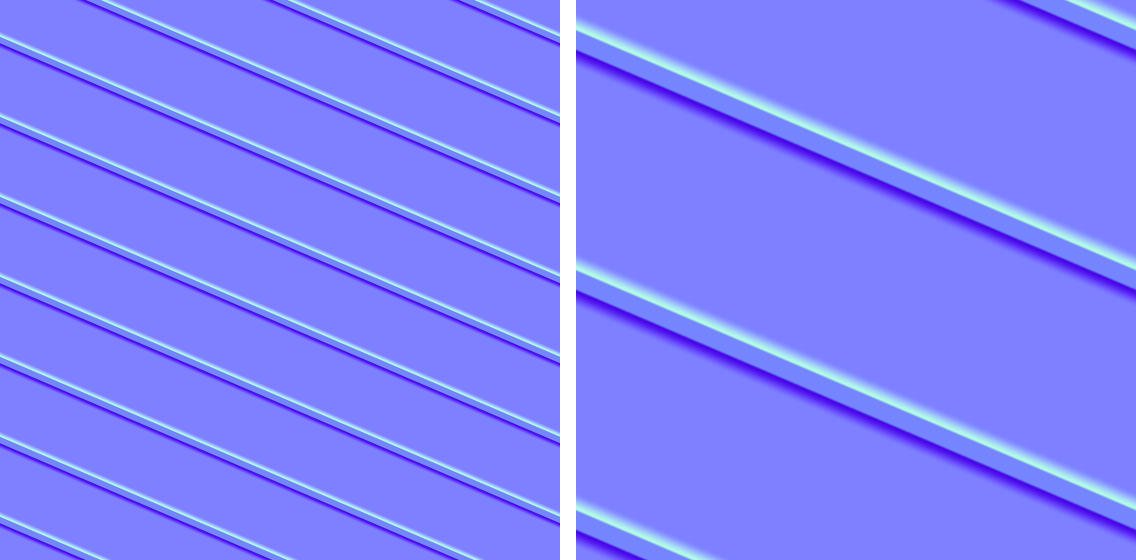
Left: the whole. Right: its middle third, enlarged.
Give the GLSL for this texture map, as a WebGL 2 fragment shader.

```glsl
#version 300 es
precision highp float;
// Tangent-space normal map of slanted parallel grooves with softly bevelled outer edges.

uniform vec2 u_resolution;
out vec4 fragColor;

// Repeats across and up; whole numbers keep the map tileable.
const vec2 REPEATS = vec2(3.0, 7.0);

// Groove profile, as fractions of one repeat.
const float FLOOR_HALF_WIDTH = 0.041;
const float FLOOR_EDGE_SOFTNESS = 0.014;
const float BEVEL_WIDTH = 0.076;

// Encoded normals.
const vec3 FLAT_COLOR = vec3(0.494, 0.503, 1.0);
const vec3 FLOOR_COLOR = vec3(0.457, 0.516, 1.0);
const float TILT_STRENGTH = 0.54;
const float BLUE_LOSS = 0.10;

void main() {
    vec2 uv = gl_FragCoord.xy / u_resolution;

    // Signed offset from the groove centre line, and its change over one pixel.
    float offset = fract(dot(uv, REPEATS)) - 0.5;
    float pixel = length(REPEATS / u_resolution);
    float fromFloor = abs(offset) - FLOOR_HALF_WIDTH;

    // Crisp inner edge, gradual outer fade.
    float edge = 0.5 * max(FLOOR_EDGE_SOFTNESS, pixel);
    float outside = smoothstep(-edge, edge, fromFloor);
    float fade = 1.0 - smoothstep(0.0, max(BEVEL_WIDTH, pixel), fromFloor);
    float slope = sign(offset) * outside * fade;

    // Tilt the normal across the groove; steep parts lose some blue.
    vec3 color = mix(FLOOR_COLOR, FLAT_COLOR, outside);
    color.rg += normalize(REPEATS) * TILT_STRENGTH * slope;
    color.b -= BLUE_LOSS * slope * slope;

    fragColor = vec4(clamp(color, 0.0, 1.0), 1.0);
}
```
